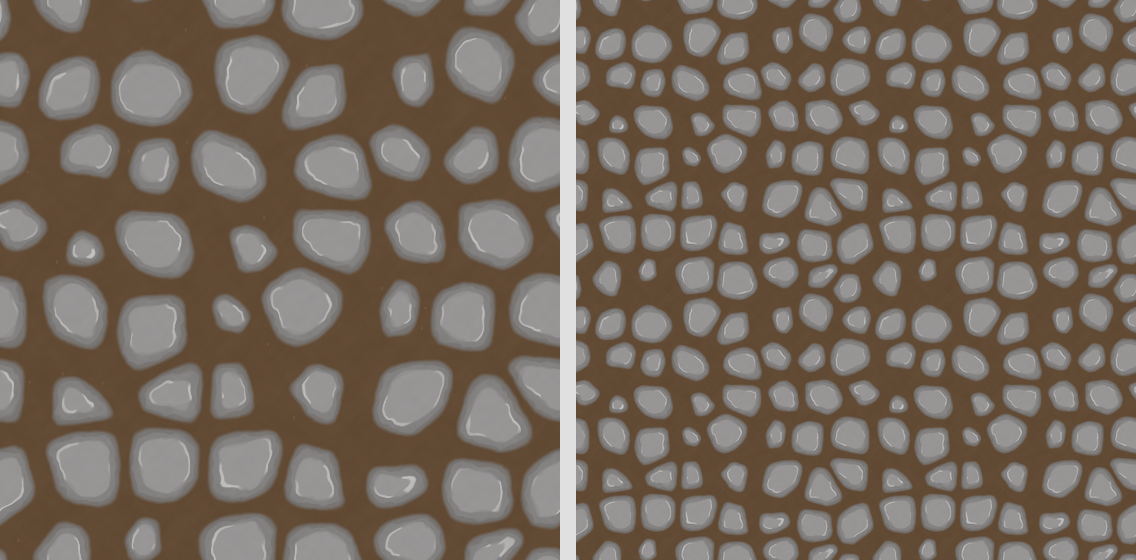
Left, the tile; right, the same tile 2 across and 2 down.
Give the GLSL for this texture, as a three.js fragment shader.

```glsl
// Painted grey pebbles set in brown earth, on a wrapping 7 x 7 jittered grid.
// Each pebble is a rounded polygon, trimmed by the weighted cell borders of its
// neighbours, then shaded by depth: dark rim, pale face and thin bright glints.
varying vec2 vUv;

const float CELLS = 7.0;
const float TAU = 6.2831853;

float hash(vec2 id, float seed) {
  vec2 wrapped = floor(mod(id + 0.5, CELLS));
  vec3 p = fract(wrapped.xyx * vec3(0.1031, 0.1130, 0.0973) + seed * 0.1271);
  p += dot(p, p.yzx + 33.33);
  return fract((p.x + p.y) * p.z);
}

// Pebble centre in xy and nominal radius in z, in cell units
vec3 pebble(vec2 id) {
  vec2 jitter = vec2(hash(id, 1.0), hash(id, 2.0)) - 0.5;
  return vec3(id + 0.5 + 0.46 * jitter, mix(0.18, 0.56, sqrt(hash(id, 3.0))));
}

float smoothMax(float a, float b, float k) {
  float h = max(k - abs(a - b), 0.0) / k;
  return max(a, b) + h * h * k * 0.25;
}

// Layered sines with whole frequencies, so they wrap; about -1 to 1
float waves(vec2 uv, float f) {
  vec2 q = uv * TAU * f;
  float n = sin(q.x * 3.0 + 2.0 * sin(q.y * 2.0)) + sin(q.y * 4.0 - 1.7 * sin(q.x * 3.0 + 1.0));
  return 0.4 * n + 0.25 * sin(q.x * 7.0 - q.y * 5.0 + 2.0 * sin(q.y * 3.0));
}

// Cell that owns the point, by weighted distance
vec2 findOwner(vec2 p) {
  vec2 owner = floor(p);
  float best = 1e3;
  for (int y = -1; y <= 1; y++)
    for (int x = -1; x <= 1; x++) {
      vec2 id = floor(p) + vec2(x, y);
      vec3 s = pebble(id);
      float power = dot(p - s.xy, p - s.xy) - s.z * s.z;
      if (power < best) { best = power; owner = id; }
    }
  return owner;
}

// Signed distance to the pebble, negative inside
float pebbleDistance(vec2 p, vec2 id, vec3 stone) {
  vec2 local = p - stone.xy;
  float rounding = 0.36 * stone.z;
  float stretchAxis = TAU * hash(id, 4.0);
  float d = -1.0;
  // Own facets
  for (int i = 0; i < 6; i++) {
    float k = float(i);
    float a = (k + 0.7 * hash(id, 10.0 + k)) * TAU / 6.0;
    float reach = 0.84 + 0.3 * hash(id, 20.0 + k) + 0.14 * cos(2.0 * a - stretchAxis);
    d = smoothMax(d, dot(local, vec2(cos(a), sin(a))) - stone.z * reach, rounding);
  }
  // Borders with the neighbours, pulled in to leave an earth gap
  for (int y = -1; y <= 1; y++)
    for (int x = -1; x <= 1; x++) {
      if (x == 0 && y == 0) continue;
      vec3 other = pebble(id + vec2(x, y));
      vec2 away = other.xy - stone.xy;
      float span = length(away);
      float border = 0.5 * (span * span + stone.z * stone.z - other.z * other.z) / span;
      d = smoothMax(d, dot(local, away / span) - border + 0.058, rounding);
    }
  return d;
}

// Sparse specks of grit from wrapped cellular points
float grit(vec2 uv) {
  vec2 p = uv * CELLS * 2.0;
  vec2 id = floor(p);
  vec2 spot = 0.2 + 0.6 * vec2(hash(id, 31.0), hash(id, 32.0));
  float rare = step(0.8, hash(floor(id / 2.0), 33.0 + dot(mod(id, 2.0), vec2(1.0, 2.0))));
  return rare * smoothstep(0.04, 0.015, length((p - id - spot) * vec2(1.0, 0.7)));
}

void main() {
  // Half a cell of shift lets the canvas edges cut through pebbles
  vec2 p = vUv * CELLS + 0.5;
  vec2 id = findOwner(p);
  vec3 stone = pebble(id);
  vec2 local = p - stone.xy;
  float broad = waves(vUv, 2.0);
  float brush = waves(vUv.yx, 5.0);
  float bristle = waves(vUv, 11.0);
  float d = pebbleDistance(p, id, stone) + 0.010 * broad + 0.009 * brush + 0.004 * bristle;

  // Earth
  vec3 color = vec3(0.382, 0.29, 0.205) + 0.006 * broad + 0.005 * brush + 0.003 * bristle;
  color = mix(color, vec3(0.47, 0.36, 0.27), 0.6 * grit(vUv));

  // Rim and face, in overlapping translucent strokes
  float rim = 0.118 * min(1.0, stone.z / 0.38) * (1.0 + 0.25 * broad);
  float stroke = smoothstep(-0.035, -0.065, d + 0.025 * brush);
  vec3 rimColor = mix(vec3(0.462, 0.45, 0.44), vec3(0.515, 0.508, 0.505), stroke);
  rimColor += 0.014 * brush + 0.008 * bristle;
  vec3 faceColor = vec3(0.594, 0.583, 0.584) + 0.005 * brush + 0.003 * bristle;
  float face = 0.6 * smoothstep(0.012, -0.012, d + rim) + 0.4 * smoothstep(0.0, -0.03, d + rim + 0.025 * brush);
  vec3 stoneColor = mix(rimColor, faceColor, face);

  // Glints on broken arcs where rim meets face
  float angle = atan(local.y, local.x);
  float arcs = cos(2.0 * angle + 2.0 * (hash(id, 5.0) - 0.5)) + 0.7 * sin(angle + TAU * hash(id, 6.0));
  float line = smoothstep(0.02, 0.005, abs(d + rim + 0.01 + 0.012 * brush));
  float glint = line * smoothstep(0.0, 0.6, arcs) * (0.75 + 0.25 * broad);
  stoneColor = mix(stoneColor, vec3(0.76, 0.76, 0.75), glint);

  color = mix(color, stoneColor, smoothstep(0.03, -0.027, d));
  gl_FragColor = vec4(color, 1.0);
}
```
